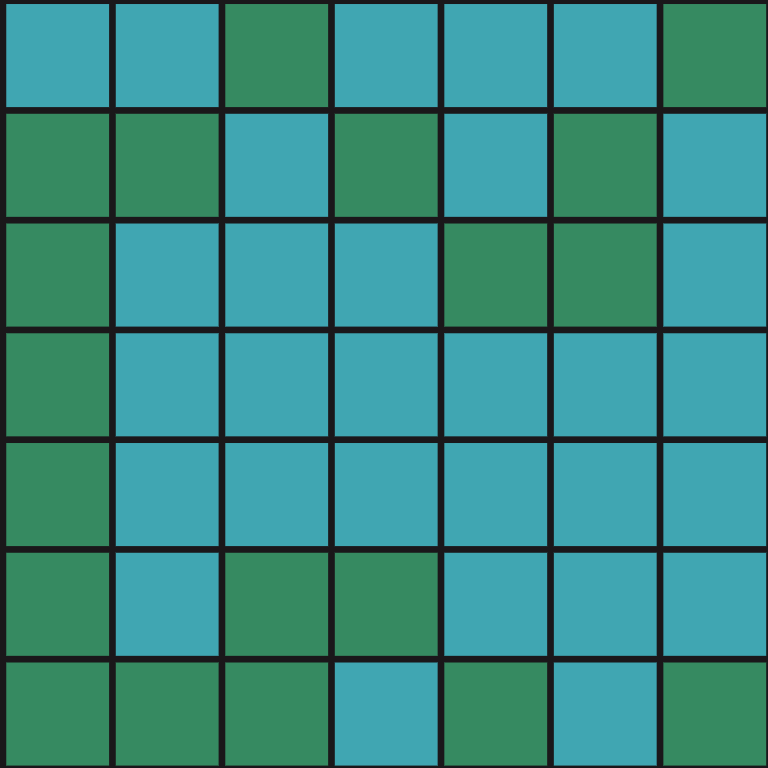
This pattern is drawn by a Shadertoy shader. Its source:

```glsl
// Seven by seven grid of flat teal and green square tiles with dark grout lines.
#define PITCH vec2(0.1426, 0.1429)
#define ORIGIN vec2(0.0038, -0.0012)
#define GROUT_WIDTH 0.0087
#define TILES 7
#define GREEN_TILES 19.0
#define SEED 4.0
#define TEAL vec3(0.25, 0.65, 0.70)
#define GREEN vec3(0.21, 0.54, 0.38)
#define GROUT vec3(0.10, 0.09, 0.10)

float hash(vec2 p) {
    return fract(sin(dot(p + SEED, vec2(127.1, 311.7))) * 43758.5453);
}

// Number of grid tiles whose random value lies below the given one
float rankOf(float value) {
    float rank = 0.0;
    for (int y = 0; y < TILES; y++)
        for (int x = 0; x < TILES; x++)
            rank += hash(vec2(x, y)) < value ? 1.0 : 0.0;
    return rank;
}

void mainImage(out vec4 fragColor, in vec2 fragCoord) {
    vec2 uv = fragCoord / iResolution.y;
    float pixel = 1.0 / iResolution.y;

    // Tile index and distance to the nearest grout centre line
    vec2 grid = (uv - ORIGIN) / PITCH;
    vec2 tile = floor(grid);
    vec2 toLine = (0.5 - abs(fract(grid) - 0.5)) * PITCH;
    float edge = min(toLine.x, toLine.y) - 0.5 * GROUT_WIDTH;

    // The lowest-ranked tiles are green, which fixes their share
    vec3 tileColor = rankOf(hash(tile)) < GREEN_TILES ? GREEN : TEAL;

    float inside = clamp(edge / pixel + 0.5, 0.0, 1.0);
    fragColor = vec4(mix(GROUT, tileColor, inside), 1.0);
}
```
